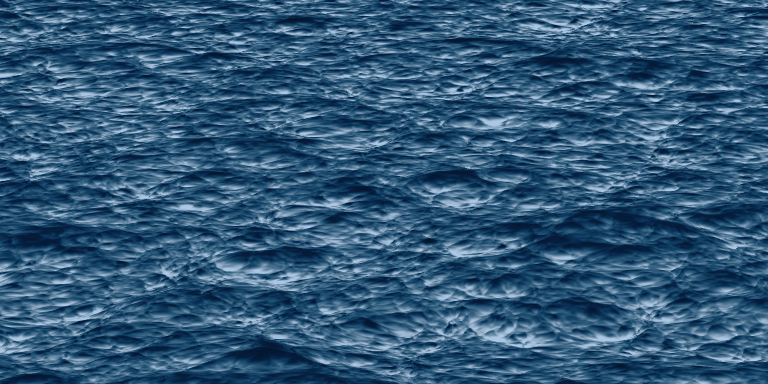
Write a Shadertoy shader that draws this texture.

```glsl
// Wind-ruffled dark blue sea receding in perspective, with choppy crests and pale streaks.

const float HORIZON = 2.0;     // horizon height, in canvas heights
const float DEPTH_RATIO = 4.5; // foreshortening of the water plane
const float SPREAD = 1.35;     // fan of wave directions, in radians
const float CREST = 1.5;       // sharpness of wave crests
const float DRAG = 0.08;       // how strongly waves bend the finer ones

float hash(float n) {
    return fract(sin(n * 12.9898) * 43758.5453);
}

// Slope of one sharp-crested wave, scaled to unit variance.
float crestSlope(float phase) {
    return 3.9 * cos(phase) * exp(CREST * (sin(phase) - 1.0));
}

// Envelope that cuts a long crest into short ones, of unit mean square.
float crestLength(float phase) {
    return 0.816 * (1.0 + sin(phase));
}

// Unit-variance slope toward the viewer of many layered waves.
// Each wave drags the point, so crests narrow and ripples break up.
float waveSlope(inout vec2 point, vec2 pixelSize, float firstFreq,
                float growth, int count, float seed) {
    float freq = firstFreq;
    float slope = 0.0;
    float variance = 0.0001;
    for (int i = 0; i < count; i++) {
        float n = float(i) + seed;
        float angle = SPREAD * (2.0 * fract(n * 0.618034) - 1.0);
        vec2 dir = vec2(sin(angle), cos(angle));
        vec2 along = vec2(dir.y, -dir.x);
        float s = crestSlope(dot(dir, point) * freq + 6.2832 * hash(n))
                * crestLength(dot(along, point) * freq * 0.55 + 6.2832 * hash(n + 0.5));

        // Fade waves too fine for the pixel grid.
        float span = freq * dot(abs(dir), pixelSize);
        float weight = sqrt(dir.y) * pow(freq / firstFreq, -0.15) * exp(-0.15 * span * span);

        slope += weight * s;
        variance += weight * weight;
        point -= dir * s * DRAG / freq;
        freq *= growth;
    }
    return -slope * inversesqrt(variance);
}

// Water tones from shadowed faces to sky glints.
vec3 waterColor(float tone) {
    vec3 shades[6] = vec3[6](
        vec3(0.02, 0.12, 0.25), vec3(0.05, 0.23, 0.37),
        vec3(0.15, 0.33, 0.46), vec3(0.27, 0.43, 0.55),
        vec3(0.41, 0.54, 0.65), vec3(0.58, 0.68, 0.78));
    float levels[6] = float[6](-1.55, -0.71, 0.0, 0.66, 1.28, 1.96);

    vec3 color = shades[0] * (1.0 + 0.3 * clamp(tone - levels[0], -1.0, 0.0));
    for (int i = 1; i < 6; i++) {
        float blend = clamp((tone - levels[i - 1]) / (levels[i] - levels[i - 1]), 0.0, 1.0);
        color += (shades[i] - shades[i - 1]) * blend;
    }
    return color * (1.0 + 0.15 * clamp(tone - levels[5], 0.0, 1.0));
}

vec3 sea(vec2 uv, float pixel, float centerX) {
    // Project the canvas onto the water plane.
    float drop = HORIZON - uv.y;
    vec2 point = vec2(uv.x - centerX, DEPTH_RATIO) / drop;
    vec2 pixelSize = pixel * vec2(1.0, DEPTH_RATIO / drop) / drop;

    // Wide gusts, then swell, then ripples that thin out on dark faces.
    float gust = waveSlope(point, pixelSize, 7.0, 1.15, 8, 90.0);
    float swell = waveSlope(point, pixelSize, 24.0, 1.076, 20, 3.0);
    float ripple = waveSlope(point, pixelSize, 100.0, 1.0475, 40, 41.0);
    float tone = 0.28 * gust + 0.65 * swell
               + 0.68 * ripple * (1.0 + 0.2 * swell + 0.15 * gust);
    return waterColor(1.03 * tone + 0.03 + 0.12 * (uv.y - 0.5));
}

void mainImage(out vec4 fragColor, in vec2 fragCoord) {
    float pixel = 1.0 / iResolution.y;
    vec2 uv = fragCoord * pixel;
    float centerX = 0.5 * iResolution.x * pixel;

    // Two samples per pixel smooth the thin streaks.
    vec2 offset = vec2(0.25, 0.25) * pixel;
    vec3 color = 0.5 * (sea(uv - offset, pixel, centerX) + sea(uv + offset, pixel, centerX));
    fragColor = vec4(color, 1.0);
}
```
